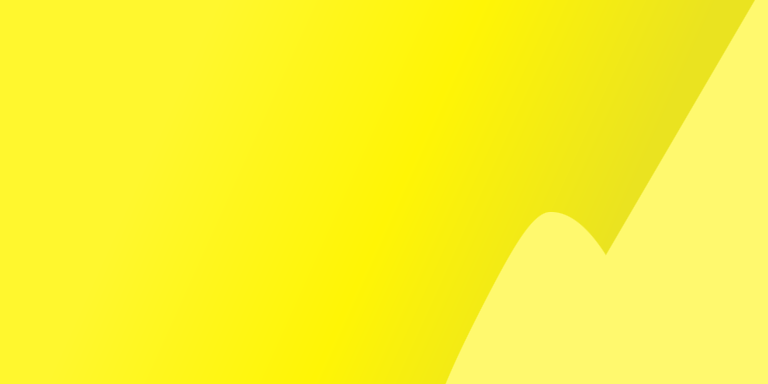
Write a Shadertoy shader that draws this background.

```glsl
// Slanted yellow gradient with a pale rounded hill and a diagonal panel at the right.

#define LIGHT_YELLOW vec3(1.0, 0.970, 0.18)
#define PURE_YELLOW  vec3(1.0, 0.961, 0.02)
#define DARK_YELLOW  vec3(0.918, 0.890, 0.125)
#define PALE_YELLOW  vec3(1.0, 0.976, 0.43)
#define GRADIENT_SLANT 0.45
#define GRADIENT_STOPS vec3(0.12, 0.81, 1.42)
#define HILL_PEAK    vec2(1.435, 0.448)
#define HILL_FOOT    1.151
#define PANEL_CORNER vec2(1.578, 0.336)
#define PANEL_TOP    vec2(1.966, 1.0)

float smoothMin(float a, float b, float blend) {
    float h = max(blend - abs(a - b), 0.0) / blend;
    return min(a, b) - 0.25 * blend * h * h;
}

// Antialiased coverage of the region where the field is positive
float coverage(float field) {
    return clamp(0.5 + field / max(fwidth(field), 1e-5), 0.0, 1.0);
}

// Steep left flank blended into a parabolic crown
float hillHeight(float x) {
    float flank = 1.95 * (x - HILL_FOOT);
    float offset = x - HILL_PEAK.x;
    float crown = HILL_PEAK.y - 5.5 * offset * offset;
    return smoothMin(flank, crown, 0.1);
}

vec3 slantedGradient(vec2 p) {
    float s = p.x - GRADIENT_SLANT * p.y;
    vec3 stops = GRADIENT_STOPS;
    float toPure = clamp((s - stops.x) / (stops.y - stops.x), 0.0, 1.0);
    float toDark = clamp((s - stops.y) / (stops.z - stops.y), 0.0, 1.0);
    return mix(mix(LIGHT_YELLOW, PURE_YELLOW, toPure), DARK_YELLOW, toDark);
}

void mainImage(out vec4 fragColor, in vec2 fragCoord) {
    // Height is 1 and width is 2, whatever the canvas size
    vec2 p = fragCoord / iResolution.xy * vec2(2.0, 1.0);

    // Pale foreground: hill joined with the panel right of the diagonal
    vec2 edge = normalize(PANEL_TOP - PANEL_CORNER);
    float panel = coverage(dot(p - PANEL_CORNER, vec2(edge.y, -edge.x)));
    float hill = coverage(hillHeight(p.x) - p.y);

    vec3 color = mix(slantedGradient(p), PALE_YELLOW, max(panel, hill));
    fragColor = vec4(color, 1.0);
}
```
